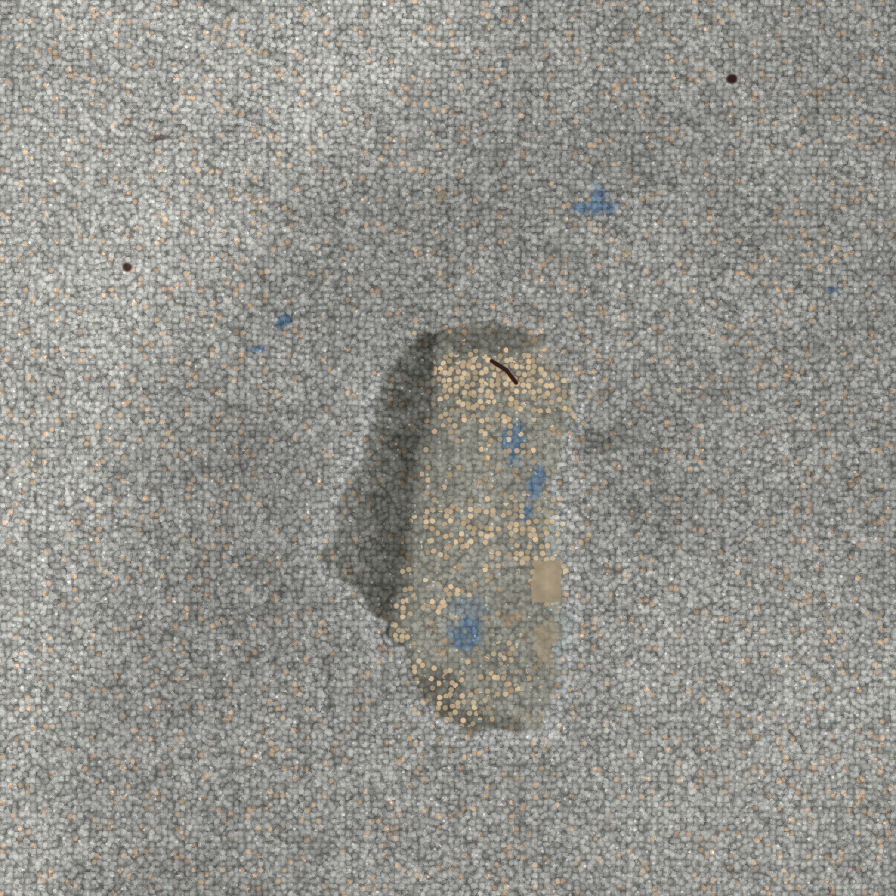
This texture is drawn by a Shadertoy shader. Its source:

```glsl
// Weathered grainy concrete with a chipped hollow, loose sand and flecks of blue paint.
const float GRAIN_SCALE = 150., FINE_SCALE = 290., GRAIN_CONTRAST = .25;
const float LIGHT_TONE = .655, DARK_TONE = .565;
const vec3 CEMENT = vec3(1, .998, .972);
const vec3 FLOOR = vec3(.54, .535, .495);
const vec3 SAND = vec3(.79, .69, .55);
const vec3 PAINT = vec3(.31, .42, .53);
const vec3 STONE = vec3(.64, .58, .48);
const vec3 TWIG = vec3(.20, .12, .11);
const vec3 SHADOW = vec3(.27, .27, .245);

// Corners of the hollow, clockwise from the upper left
const int CORNERS = 14;
const vec2 HOLLOW[CORNERS] = vec2[CORNERS](
    vec2(.475, .629), vec2(.521, .646), vec2(.612, .622), vec2(.64, .544),
    vec2(.612, .453), vec2(.634, .362), vec2(.625, .258), vec2(.605, .182),
    vec2(.521, .182), vec2(.469, .219), vec2(.443, .284), vec2(.358, .381),
    vec2(.391, .466), vec2(.43, .583));

// Paint flecks: centre, radii
const int FLECKS = 9;
const vec4 FLECK[FLECKS] = vec4[FLECKS](
    vec4(.665, .771, .034, .009), vec4(.668, .78, .008, .016), vec4(.573, .505, .016, .028),
    vec4(.597, .463, .01, .022), vec4(.588, .43, .009, .012), vec4(.518, .291, .026, .02),
    vec4(.283, .611, .01, .006), vec4(.316, .646, .005, .01), vec4(.932, .672, .006, .006));

float hash(vec2 p) { return fract(sin(dot(p, vec2(127.1, 311.7))) * 43758.5453); }
vec2 hash2(vec2 p) { return vec2(hash(p), hash(p + 47.3)); }

float noise(vec2 p) {
    vec2 i = floor(p), f = fract(p);
    f = f * f * (3. - 2. * f);
    return mix(mix(hash(i), hash(i + vec2(1, 0)), f.x),
               mix(hash(i + vec2(0, 1)), hash(i + 1.), f.x), f.y);
}

float fbm(vec2 p) {
    float sum = 0., amp = .53;
    for (int i = 0; i < 4; i++, amp *= .5) {
        sum += amp * noise(p);
        p = p * 2.03 + 17.1;
    }
    return sum;
}

// Nearest grain: x = distance to its centre, yz = its random values
vec3 grain(vec2 p) {
    vec2 cell = floor(p), f = fract(p);
    vec3 best = vec3(9);
    for (int k = 0; k < 9; k++) {
        vec2 o = vec2(k % 3, k / 3) - 1.;
        float d = length(o + .15 + .7 * hash2(cell + o) - f);
        if (d < best.x) best = vec3(d, hash2(cell + o + 91.7));
    }
    return best;
}

float segment(vec2 p, vec2 a, vec2 b) {
    vec2 q = p - a, e = b - a;
    return length(q - e * clamp(dot(q, e) / dot(e, e), 0., 1.));
}

float hollowDistance(vec2 p) {
    float d = 1., side = 1.;
    for (int i = 0, j = CORNERS - 1; i < CORNERS; j = i, i++) {
        vec2 a = HOLLOW[i], b = HOLLOW[j];
        d = min(d, segment(p, a, b));
        if ((a.y > p.y) != (b.y > p.y) &&
            p.x < a.x + (b.x - a.x) * (p.y - a.y) / (b.y - a.y)) side = -side;
    }
    return side * d;
}

float blot(vec2 p, float x, float y, float rx, float ry) {
    return 1. - smoothstep(.5, 1.15, length((p - vec2(x, y)) / vec2(rx, ry)));
}

void mainImage(out vec4 fragColor, in vec2 fragCoord) {
    vec2 p = fragCoord / iResolution.xy;
    float aa = 1. / iResolution.y;
    vec2 jitter = vec2(fbm(p * 55.), fbm(p * 55. + 31.)) - .5;
    vec2 w = p + .024 * jitter;

    // Broad tone: pale upper left, darker beyond a curved stain edge
    float stain = w.x - .03 - .5 * p.y * p.y + .16 * (fbm(p * 5.) - .5);
    float tone = mix(LIGHT_TONE, DARK_TONE, smoothstep(-.08, .12, stain));
    tone += .1 * (fbm(p * vec2(7, 12) + 5.) - .5) + .08 * (fbm(p * 38.) - .5);
    tone += .03 * blot(p, .85, .18, .25, .25) - .025 * blot(p, .22, .38, .18, .25);
    vec3 col = CEMENT * tone;

    // Hollow: rim, floor and steep left wall
    float d = hollowDistance(w);
    float inside = 1. - smoothstep(-.006, .005, d);
    float crease = .435 + .167 * max(p.y - .3, 0.) + .45 * max(.3 - p.y, 0.);
    float across = w.x - crease;
    float ground = inside * smoothstep(-.004, .006, across);
    float rim = exp(-pow(abs(d - .007) / .012, 2.)) * smoothstep(.65, .5, p.y);
    col += .055 * rim * vec3(.9, 1, 1.05);
    col = mix(col, FLOOR + .12 * (fbm(p * 24.) - .5), ground * .9);
    float depth = mix(.38, .82, smoothstep(-.075, -.005, across));
    col = mix(col, SHADOW + .24 * (fbm(p * 45.) - .4), (inside - ground) * depth);
    float shade = .5 * ground * exp(-65. * max(across, 0.));
    shade = max(shade, .48 * inside * blot(w, .545, .622, .075, .022));
    shade = max(shade, .48 * inside * blot(w, .488, .222, .03, .042));
    shade = max(shade, .4 * inside * blot(w, .53, .192, .07, .016));
    col = mix(col, SHADOW, shade);
    float edge = segment(w, vec2(.62, .44), vec2(.63, .22));
    col = mix(col, vec3(.63, .66, .66), .55 * smoothstep(.014, .003, edge));

    // Dents, then blue paint
    float dent = blot(w, .675, .508, .035, .017) + .6 * blot(w, .802, .692, .009, .02)
        + .5 * blot(w, .9, .865, .014, .018) + .4 * blot(w, .625, .715, .035, .02);
    col = mix(col, vec3(.38, .38, .36), .55 * dent);
    float paint = .45 * blot(w, .525, .32, .03, .018);
    for (int i = 0; i < FLECKS; i++)
        paint = max(paint, blot(w, FLECK[i].x, FLECK[i].y, FLECK[i].z, FLECK[i].w));
    col = mix(col, PAINT + .2 * (fbm(p * 70.) - .4), .75 * paint);

    // Coarse grains with dark gaps, then fine grit
    vec3 g = grain(p * GRAIN_SCALE), fine = grain(p * FINE_SCALE + 13.);
    float body = 1. - smoothstep(.2, .68, g.x);
    float relief = mix(.83, 1.09, body) + GRAIN_CONTRAST * (g.y - .5) + .28 * (fine.y - .5);
    col *= mix(relief, 1., .25 * ground);
    col *= mix(vec3(1), vec3(1.13, .98, .84), step(.9, g.z) * body);
    col += .15 * step(.95, fine.z) * (1. - smoothstep(.25, .55, fine.x));

    // Loose sand
    float heap = blot(w, .555, .577, .075, .04) + .5 * blot(w, .49, .52, .035, .1);
    float density = .45 * heap + .55 * smoothstep(.48, .72, fbm(p * vec2(16, 24) + 8.));
    float sand = ground * step(1. - density, g.z) * (1. - smoothstep(.3, .58, g.x));
    col = mix(col, SAND * (.82 + .35 * g.y), .85 * sand);

    // Embedded stones, twig and specks
    vec2 q = abs(p + .006 * jitter - vec2(.61, .351)) - vec2(.016, .023);
    float stone = .92 * smoothstep(aa, -aa, max(q.x, q.y));
    stone = max(stone, .6 * blot(w, .608, .28, .014, .025));
    col = mix(col, STONE * (.88 + .24 * fbm(p * 90.)), stone);
    vec2 bend = vec2(.565, .587);
    float twig = min(segment(p, vec2(.549, .597), bend), segment(p, bend, vec2(.576, .573)));
    float dark = smoothstep(aa, -aa, twig - .0023) + blot(p, .817, .912, .007, .006)
        + .8 * blot(p, .142, .702, .006, .006) + .5 * blot(w, .175, .845, .01, .007);
    col = mix(col, TWIG, min(dark, 1.));
    fragColor = vec4(clamp(col, 0., 1.), 1);
}
```
